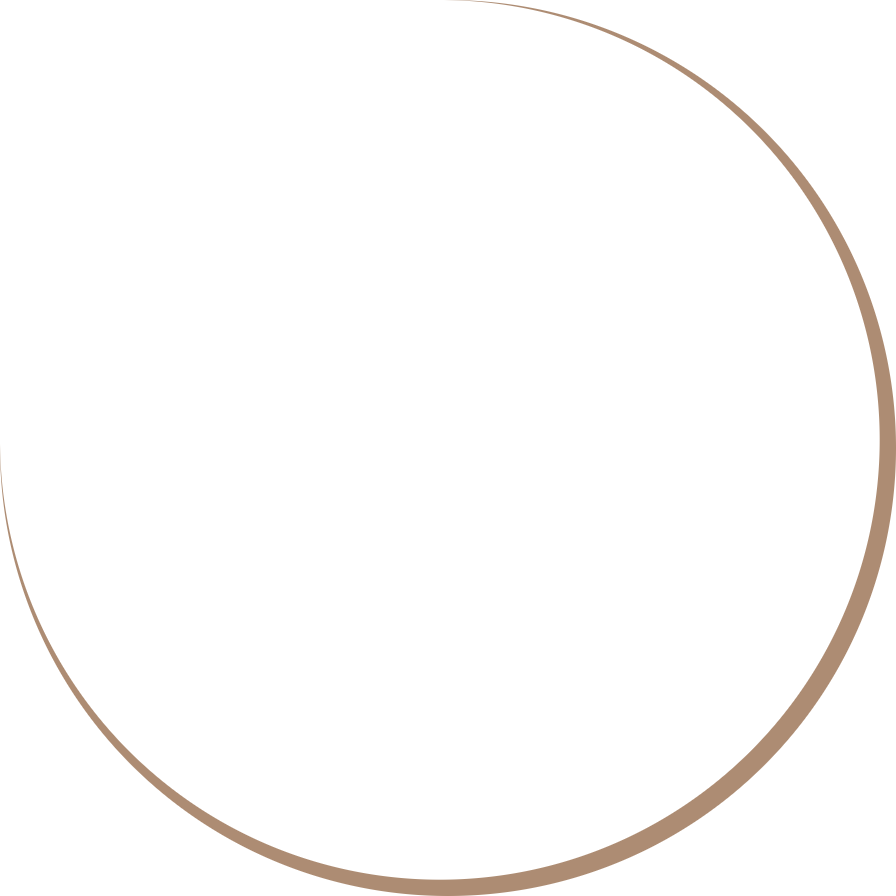
Give the GLSL for this background, as a WebGL 1 fragment shader.

```glsl
precision highp float;
// A thin tan crescent ring on white, widest at the lower right.

uniform vec2 u_resolution;

// Smooth coverage of a disc, with an edge one pixel wide
float disc(vec2 p, vec2 center, float radius, float pixel) {
  return clamp((radius - length(p - center)) / pixel + 0.5, 0.0, 1.0);
}

void main() {
  float pixel = 1.0 / min(u_resolution.x, u_resolution.y);
  vec2 p = (gl_FragCoord.xy - 0.5 * u_resolution) * pixel + 0.5;

  // The inner disc touches the top and left sides, so the ring tapers there
  float innerRadius = 0.4909;
  float outer = disc(p, vec2(0.5), 0.5, pixel);
  float inner = disc(p, vec2(innerRadius, 1.0 - innerRadius), innerRadius, pixel);
  float crescent = max(outer - inner, 0.0);

  vec3 white = vec3(1.0);
  vec3 tan_brown = vec3(0.68, 0.55, 0.45);
  gl_FragColor = vec4(mix(white, tan_brown, crescent), 1.0);
}
```
